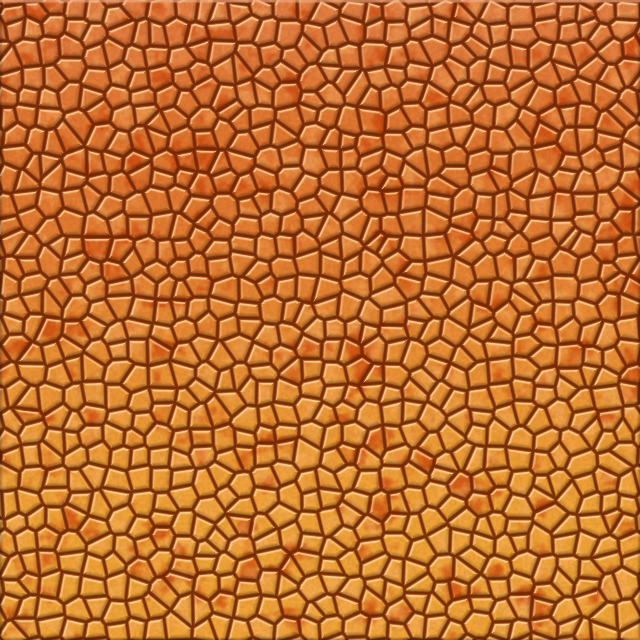
Write a WebGL 2 fragment shader that draws this texture.

```glsl
#version 300 es
precision highp float;

uniform vec2 u_resolution;
out vec4 fragColor;

const float CELLS_ACROSS = 30.0;
const float JITTER = 0.76;

// Integer hash giving two values in 0..1
vec2 hash2(vec2 cell) {
    uvec2 q = uvec2(ivec2(cell) + 4096);
    q = q * 1664525u + 1013904223u;
    q.x += q.y * 1664525u;
    q.y += q.x * 1664525u;
    q ^= q >> 16u;
    q.x += q.y * 1664525u;
    q.y += q.x * 1664525u;
    q ^= q >> 16u;
    return vec2(q & 65535u) / 65535.0;
}

float valueNoise(vec2 p) {
    vec2 cell = floor(p);
    vec2 f = fract(p);
    f = f * f * (3.0 - 2.0 * f);
    float low = mix(hash2(cell).x, hash2(cell + vec2(1, 0)).x, f.x);
    float high = mix(hash2(cell + vec2(0, 1)).x, hash2(cell + vec2(1, 1)).x, f.x);
    return mix(low, high, f.y);
}

float fbm(vec2 p) {
    float sum = 0.0;
    float weight = 0.55;
    for (int i = 0; i < 3; i++) {
        sum += weight * valueNoise(p);
        p = p * 2.1 + 17.3;
        weight *= 0.5;
    }
    return sum;
}

vec2 seedPoint(vec2 cell, float jitter) {
    return cell + 0.5 + (hash2(cell) - 0.5) * jitter;
}

// Returns the direction to the nearest cell wall and the distance to it
vec3 cellWall(vec2 p, float jitter) {
    vec2 base = floor(p);
    vec2 home = base;
    vec2 toHome = vec2(0.0);
    float nearest = 1e5;
    for (int y = -1; y <= 1; y++) {
        for (int x = -1; x <= 1; x++) {
            vec2 cell = base + vec2(x, y);
            vec2 offset = seedPoint(cell, jitter) - p;
            if (dot(offset, offset) < nearest) {
                nearest = dot(offset, offset);
                toHome = offset;
                home = cell;
            }
        }
    }
    vec3 wall = vec3(0.0, 1.0, 1e5);
    for (int y = -2; y <= 2; y++) {
        for (int x = -2; x <= 2; x++) {
            if (x == 0 && y == 0) continue;
            vec2 offset = seedPoint(home + vec2(x, y), jitter) - p;
            vec2 normal = normalize(offset - toHome);
            float d = dot(0.5 * (toHome + offset), normal);
            if (d < wall.z) wall = vec3(normal, d);
        }
    }
    return wall;
}

// Warm vertical gradient with red stains and pale wear
vec3 hideColor(vec2 uv, vec2 p) {
    vec3 gold = vec3(0.92, 0.62, 0.21);
    vec3 rust = vec3(0.86, 0.45, 0.18);
    vec3 coral = vec3(0.87, 0.48, 0.25);
    vec3 color = mix(gold, rust, smoothstep(0.15, 0.78, uv.y));
    color = mix(color, coral, smoothstep(0.78, 1.0, uv.y));
    float stain = smoothstep(0.52, 0.78, fbm(p * 0.95 + 40.0));
    color = mix(color, vec3(0.79, 0.27, 0.04), stain * 0.75);
    float wear = smoothstep(0.45, 0.75, fbm(p * 1.3 + 91.0));
    color = mix(color, vec3(0.95, 0.67, 0.38), wear * 0.45);
    return color * (0.96 + 0.08 * valueNoise(p * 9.0));
}

// Raised cell with a lit upper rim, a shaded lower rim and a dark groove
vec3 embossCell(vec3 color, vec3 wall, vec2 light) {
    float facing = dot(wall.xy, light);
    float d = wall.z;
    float rim = smoothstep(0.07, 0.13, d) * (1.0 - smoothstep(0.13, 0.25, d));
    float slope = 1.0 - smoothstep(0.08, 0.30, d);
    color *= 1.0 - 0.30 * slope * max(-facing, 0.0);
    color = mix(color, vec3(1.0, 0.83, 0.60), 0.85 * rim * smoothstep(0.1, 0.8, facing));
    vec3 groove = mix(vec3(0.46, 0.15, 0.01), color * 0.65, 0.15);
    return mix(groove, color, smoothstep(0.025, 0.135, d));
}

// Thin bevel along the canvas border
vec3 bevelBorder(vec3 color, vec2 uv, float width) {
    float side = min(min(uv.x, 1.0 - uv.x), uv.y);
    color *= mix(0.75, 1.0, smoothstep(0.0, width, side));
    float top = 1.0 - smoothstep(0.3 * width, width, 1.0 - uv.y);
    return mix(color, vec3(0.94, 0.66, 0.50), 0.65 * top);
}

void main() {
    vec2 uv = gl_FragCoord.xy / u_resolution;
    vec2 p = uv * CELLS_ACROSS;
    vec3 wall = cellWall(p, JITTER);
    vec3 color = embossCell(hideColor(uv, p), wall, normalize(vec2(-0.4, 0.9)));
    fragColor = vec4(bevelBorder(color, uv, 0.006), 1.0);
}
```
